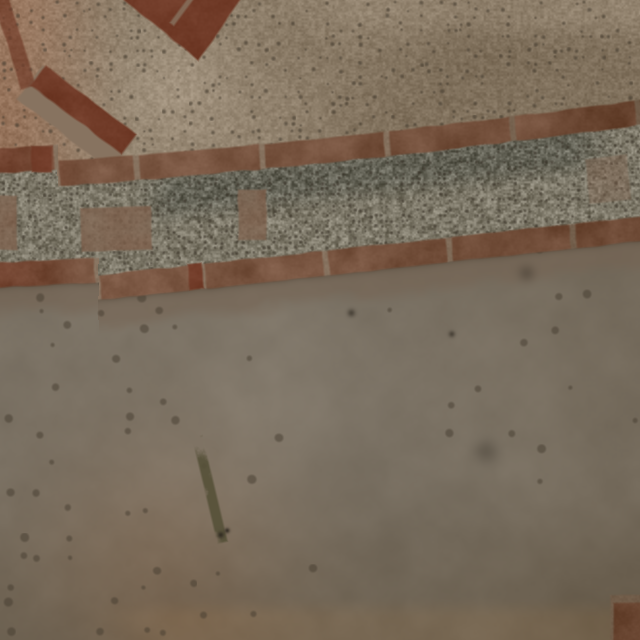
This texture is drawn by a WebGL 1 fragment shader. Its source:

```glsl
precision highp float;
// Weathered paving from above: stained floor, two slanted brick courses
// around a pebble strip, and gritty concrete with diagonal bricks.
// Layers are blended with distance masks, value noise and hashed specks.
uniform vec2 u_resolution;

const vec3 FLOOR_MID = vec3(0.485, 0.45, 0.397);
const vec3 FLOOR_EDGE = vec3(0.405, 0.36, 0.295);
const vec3 CONCRETE = vec3(0.57, 0.51, 0.43);
const vec3 PEBBLE = vec3(0.495, 0.475, 0.415);
const vec3 SHADE = vec3(0.365, 0.365, 0.32);
const vec3 MORTAR = vec3(0.53, 0.45, 0.375);
const vec3 BRICK = vec3(0.465, 0.325, 0.245);
const vec3 BRICK_RED = vec3(0.435, 0.225, 0.15);
const vec3 DIRT = vec3(0.27, 0.235, 0.185);
const float HALF_COURSE = 0.0195;
const float SOFT = 0.0025;
const float TILT = -0.65;

float hash(vec2 p) {
  return fract(sin(dot(p, vec2(127.1, 311.7))) * 43758.5);
}

float noise(vec2 p) {
  vec2 i = floor(p), f = fract(p);
  f = f * f * (3.0 - 2.0 * f);
  return mix(mix(hash(i), hash(i + vec2(1, 0)), f.x),
             mix(hash(i + vec2(0, 1)), hash(i + 1.0), f.x), f.y);
}

// Fractal noise centred on zero.
float fbm(vec2 p) {
  float sum = -0.48, amp = 0.5;
  for (int i = 0; i < 5; i++) {
    sum += amp * noise(p);
    p = p * 2.03 + 17.3;
    amp *= 0.5;
  }
  return sum;
}

// Coverage of a signed distance.
float cover(float d) {
  float w = max(SOFT, 1.0 / u_resolution.y);
  return 1.0 - smoothstep(-w, w, d);
}

// Rotated box; rect holds centre and half size.
float box(vec2 p, vec4 rect, float angle) {
  float c = cos(angle), s = sin(angle);
  p -= rect.xy;
  vec2 q = abs(vec2(c * p.x + s * p.y, c * p.y - s * p.x)) - rect.zw;
  return cover(max(q.x, q.y));
}

float blob(vec2 p, float x, float y, float radius) {
  p = (p - vec2(x, y)) / radius;
  return exp(-dot(p, p));
}

// Jittered dots in a random share of grid cells.
float specks(vec2 p, float cells, float share) {
  vec2 id = floor(p * cells);
  vec2 jitter = 0.3 + 0.4 * vec2(hash(id + 3.1), hash(id + 8.7));
  float d = length(fract(p * cells) - jitter) - 0.12 - 0.18 * hash(id + 5.5);
  return cover(d / cells) * step(hash(id), share);
}

// One course of bricks; v is the height within it.
vec3 course(vec3 col, vec3 joints, vec3 fired, float x, float v, float pitch) {
  float gap = abs(fract((x + 0.08 * v) / pitch + 0.5) - 0.5) * pitch;
  float band = cover(abs(v - HALF_COURSE) - HALF_COURSE);
  return mix(col, mix(fired, joints, cover(gap - 0.0045)), band);
}

void main() {
  vec2 p = gl_FragCoord.xy / u_resolution;
  float cloud = fbm(p * 5.0), mottle = fbm(p * 26.0);
  float grit = noise(p * 190.0) * 0.6 + noise(p * 330.0) * 0.4 - 0.5;
  vec2 w = p + 0.0025 * (vec2(noise(p * 45.0), noise(p * 45.0 + 9.0)) - 0.5);
  float x = w.x, right = smoothstep(0.5, 1.0, x);

  // Height above each course; left ends sit higher.
  float low = w.y - 0.514 - 0.109 * x - (x < 0.154 ? 0.037 - 0.066 * x : 0.0);
  float high = w.y - 0.703 - 0.065 * x - 0.037 * x * x - (x < 0.09 ? 0.026 : 0.0);

  // Floor with dark margins and a dirty seam.
  float edge = smoothstep(0.3, 0.0, p.y) * 0.6 + right * 0.4;
  vec3 col = mix(FLOOR_MID, FLOOR_EDGE, edge) + cloud * 0.07 + mottle * 0.035;
  col += vec3(0.025, -0.005, -0.022) * blob(p, 0.25, 0.12, 0.2);
  col += vec3(0.04, 0.02, 0) * smoothstep(0.07, 0.03, p.y) * smoothstep(0.1, 0.3, x);
  float seam = smoothstep(-0.055, -0.025, low + 0.03 * mottle);
  col = mix(col, vec3(0.455, 0.385, 0.32), 0.55 * seam);
  col = mix(col, DIRT, 0.4 * exp(-abs(low) * 230.0));
  float share = mix(0.15, 0.035, smoothstep(0.15, 0.5, x));
  col = mix(col, DIRT, 0.5 * specks(p + 0.01 * cloud, 42.0, share));

  // Green trail, smudges and dark spots.
  float trail = box(p, vec4(0.328, 0.235, 0.008, 0.085), 0.235);
  col = mix(col, SHADE - vec3(0.03, 0.05, 0.1), 0.9 * trail * smoothstep(-0.13, 0.12, mottle));
  float stain = 0.35 * (blob(p, 0.76, 0.294, 0.02) + blob(p, 0.823, 0.573, 0.013))
    + blob(p, 0.345, 0.164, 0.005) + blob(p, 0.355, 0.171, 0.004)
    + 0.7 * (blob(p, 0.549, 0.511, 0.006) + blob(p, 0.706, 0.478, 0.005));
  col = mix(col, DIRT * 0.6, 0.8 * stain);

  // Pebble strip with long shadow and worn inserts.
  float shadow = smoothstep(0.055, 0.01, abs(p.y - 0.665 - 0.115 * x));
  shadow *= smoothstep(0.2, 0.28, x) * smoothstep(0.98, 0.88, x);
  vec3 pebble = mix(PEBBLE, SHADE, 0.8 * shadow) + grit * 0.32;
  pebble = mix(pebble, DIRT * 0.8, 0.6 * specks(p, 120.0, 0.35));
  float worn = box(w, vec4(0.182, 0.642, 0.055, 0.034), 0.04)
    + box(w, vec4(0, 0.652, 0.027, 0.042), 0.0)
    + box(w, vec4(0.394, 0.664, 0.022, 0.04), 0.0)
    + 0.5 * box(w, vec4(0.95, 0.72, 0.032, 0.035), 0.1);
  pebble = mix(pebble, mix(BRICK, MORTAR, 0.42 + 0.9 * mottle), 0.8 * worn);
  col = mix(col, pebble, cover(HALF_COURSE - low));

  // Concrete, red at left and shaded at right.
  vec3 upper = CONCRETE + cloud * 0.07 + grit * 0.13;
  upper += vec3(0.02, -0.055, -0.07) * smoothstep(0.22, 0.0, x);
  upper -= 0.075 * smoothstep(0.25, 0.8, x) * smoothstep(0.99, 0.91, p.y);
  upper += 0.05 * blob(p, 0.28, 0.87, 0.09);
  upper = mix(upper, DIRT, 0.6 * specks(p, 95.0, 0.2));

  // Diagonal bricks: loose, top corner, left sliver.
  vec3 red = BRICK_RED + mottle * 0.1 + grit * 0.025;
  upper = mix(upper, MORTAR, box(w, vec4(0.12, 0.815, 0.092, 0.033), TILT));
  upper = mix(upper, red, box(w, vec4(0.131, 0.828, 0.089, 0.019), TILT));
  vec2 q = w - vec2(0.31, 0.906);
  float corner = max(dot(q, vec2(-0.63, -0.78)), dot(q, vec2(0.82, -0.57)));
  upper = mix(upper, red, cover(corner));
  upper = mix(upper, MORTAR, 0.8 * box(p, vec4(0.284, 0.983, 0.026, 0.004), 0.93));
  upper = mix(upper, red, 0.7 * box(w, vec4(0.018, 0.95, 0.012, 0.09), 0.3));
  col = mix(col, upper, cover(HALF_COURSE - high));

  // Courses and small red bricks.
  vec3 fired = mix(BRICK, BRICK_RED, 0.6 * smoothstep(0.16, 0.0, x));
  fired += mottle * 0.17 + cloud * 0.06 + grit * 0.03 - 0.06 * right;
  vec3 joints = MORTAR - 0.09 * right + grit * 0.06;
  col = course(col, joints, fired, x - 0.318, low, x < 0.318 ? 0.164 : 0.193);
  col = course(col, joints, fired, x - 0.215, high, x < 0.215 ? 0.125 : 0.196);
  col = mix(col, red, box(w, vec4(0.065, 0.751, 0.016, 0.02), 0.0)
    + box(w, vec4(0.306, 0.568, 0.011, 0.02), 0.1));

  // Lower right brick.
  col = mix(col, joints, box(w, vec4(1, 0.025, 0.047, 0.045), 0.0));
  col = mix(col, fired, box(w, vec4(1, 0.015, 0.042, 0.043), 0.0));
  gl_FragColor = vec4(col, 1);
}
```
